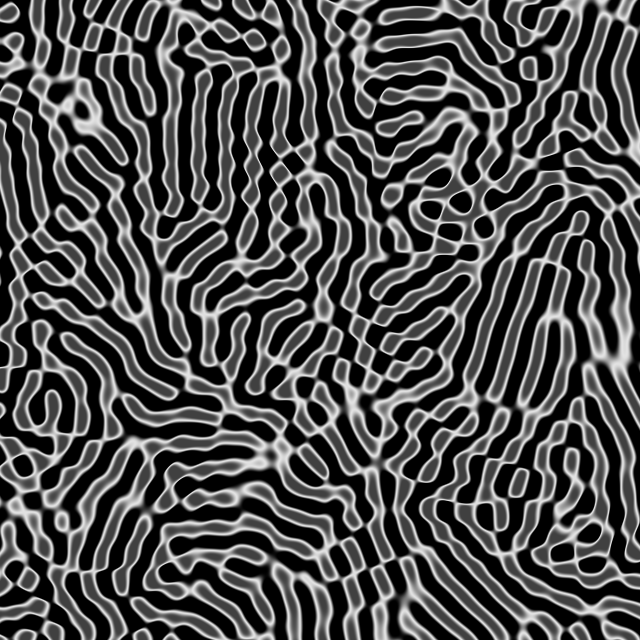
A WebGL 1 fragment shader for this pattern:

```glsl
precision highp float;
// Labyrinth of black worms and cells, rimmed by soft double grey lines.

uniform vec2 u_resolution;

const float TAU = 6.2831853;

// Two random values in 0..1 per lattice point
vec2 hash2(vec2 p) {
  vec3 q = fract(p.xyx * vec3(0.1031, 0.1030, 0.0973));
  q += dot(q, q.yzx + 33.33);
  return fract((q.xx + q.yz) * q.zy);
}

float cornerSlope(vec2 corner, vec2 offset) {
  float angle = TAU * hash2(corner + 71.0).x;
  return dot(vec2(cos(angle), sin(angle)), offset);
}

float gradientNoise(vec2 p) {
  vec2 i = floor(p), f = fract(p);
  vec2 u = f * f * f * (f * (f * 6.0 - 15.0) + 10.0);
  vec2 e = vec2(1.0, 0.0);
  return mix(mix(cornerSlope(i, f), cornerSlope(i + e, f - e), u.x),
             mix(cornerSlope(i + e.yx, f - e.yx), cornerSlope(i + 1.0, f - 1.0), u.x), u.y);
}

// Sum of Gaussian wave packets, as a complex number (cosine, sine)
vec2 wavePackets(vec2 p) {
  vec2 home = floor(p);
  vec2 sum = vec2(0.0);
  for (int y = -2; y <= 2; y++) {
    for (int x = -2; x <= 2; x++) {
      vec2 cell = home + vec2(float(x), float(y));
      vec2 center = cell + hash2(cell);
      vec2 random = hash2(cell + 137.0);
      vec2 d = p - center;

      // Neighbours share a heading; a few stray and break stripes into cells
      float stray = 2.0 * random.x - 1.0;
      float heading = 2.8 * gradientNoise(center * 0.31) + 1.5 * stray * stray * stray;
      float phase = TAU * (2.3 * dot(d, vec2(cos(heading), sin(heading))) + random.y);
      sum += exp(-1.5 * dot(d, d)) * vec2(cos(phase), sin(phase));
    }
  }
  return sum;
}

void main() {
  vec2 uv = gl_FragCoord.xy / u_resolution.y;
  vec2 wave = wavePackets(uv * 10.0 + 20.0);

  // Even out the strength, keeping some swelling and pinching
  float height = wave.x / sqrt(0.6 * dot(wave, wave) + 0.3);

  // Black floor, bright flank, grey groove along the crest
  float flank = 0.89 * smoothstep(-0.4, 0.3, height);
  float groove = 0.64 * smoothstep(0.25, 1.0, height);
  gl_FragColor = vec4(vec3(flank - groove), 1.0);
}
```
